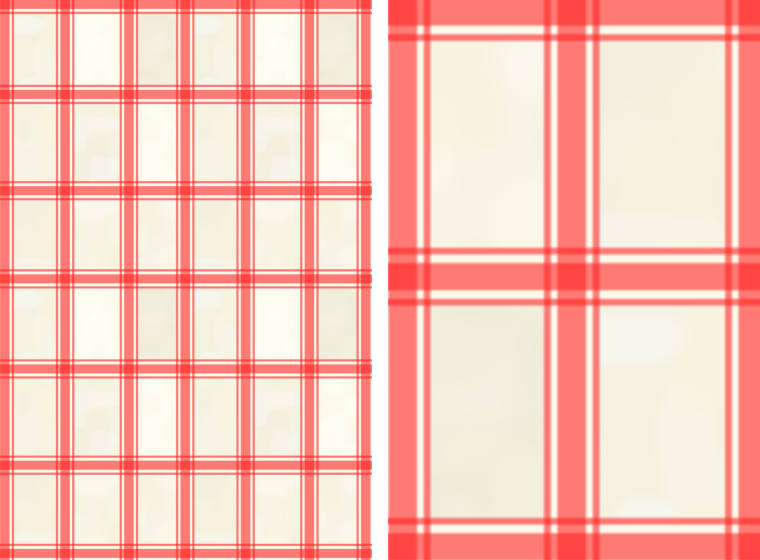
Left, the full canvas; right, a detail of the centre.
Give the GLSL for this pattern, as a WebGL 2 fragment shader.

```glsl
#version 300 es
precision highp float;
// Red windowpane check over softly mottled cream washes, repeating in a three by three block.

uniform vec2 u_resolution;
out vec4 fragColor;

// All lengths are fractions of the canvas height.
const vec2 PERIOD = vec2(0.3223, 0.4902);
const vec2 FIRST_BAR = vec2(0.0085, 0.0078);
const vec2 SECOND_BAR = vec2(0.1078, 0.1608);
const vec2 THIRD_BAR = vec2(0.2217, 0.3327);
const vec2 BAR_HALF = vec2(0.0085, 0.0081);
const vec2 LINE_OFFSET = vec2(0.0145, 0.0152);
const float LINE_HALF = 0.0020;

const vec3 INK = vec3(1.0, 0.13, 0.13);
const float INK_ALPHA = 0.59;
const vec3 CREAM_LIGHT = vec3(0.998, 0.992, 0.945);
const vec3 CREAM_DARK = vec3(0.937, 0.922, 0.850);
const vec3 CREAM_WARM = vec3(0.980, 0.950, 0.865);
const vec3 CREAM_COOL = vec3(0.973, 0.969, 0.945);

// Lightness of each pane, one row of panes per line, from the top.
const mat3 PANE_LIGHTNESS = mat3(
    0.45, 1.00, 0.08,
    0.40, 0.35, 0.92,
    0.32, 0.60, 0.58);

float hash(vec2 p) {
    return fract(sin(dot(p, vec2(127.1, 311.7))) * 43758.5453);
}

float noise(vec2 p) {
    vec2 i = floor(p);
    vec2 f = fract(p);
    f = f * f * (3.0 - 2.0 * f);
    float low = mix(hash(i), hash(i + vec2(1.0, 0.0)), f.x);
    float high = mix(hash(i + vec2(0.0, 1.0)), hash(i + vec2(1.0)), f.x);
    return mix(low, high, f.y);
}

// Soft-edged strip of a given half width around distance zero.
float strip(float dist, float halfWidth, float soft) {
    return 1.0 - smoothstep(halfWidth - soft, halfWidth + soft, abs(dist));
}

// Broad bar flanked by a thin line on each side.
float barWithLines(float dist, float barHalf, float lineOffset, float soft) {
    float bar = strip(dist, barHalf, soft);
    float line = strip(dist - lineOffset, LINE_HALF, soft);
    return max(bar, line);
}

// Distance to the nearest bar centre on each axis.
vec2 barDistance(vec2 q) {
    vec2 outer = min(q, PERIOD - q);
    vec2 inner = min(abs(q - SECOND_BAR), abs(q - THIRD_BAR));
    return min(outer, inner);
}

// Cream wash with blurred blotches that differ from pane to pane.
vec3 paneWash(vec2 q, vec2 pane) {
    vec2 seed = pane * 17.0 + 3.0;
    float blotch = noise(q * vec2(30.0, 22.0) + seed);
    float patches = smoothstep(0.35, 0.65, blotch) - 0.5;
    float lightness = PANE_LIGHTNESS[int(pane.y)][int(pane.x)];
    vec3 wash = mix(CREAM_DARK, CREAM_LIGHT, clamp(lightness + 0.20 * patches, 0.0, 1.0));
    // Warm and cool stains show mostly in the middling panes.
    float stain = 0.75 * (1.0 - abs(2.0 * lightness - 0.9));
    float warm = smoothstep(0.45, 0.75, noise(q * vec2(26.0, 18.0) + seed + 41.0));
    float cool = smoothstep(0.60, 0.80, noise(q * vec2(24.0, 28.0) + seed + 83.0));
    wash = mix(wash, CREAM_WARM, warm * stain);
    return mix(wash, CREAM_COOL, cool * stain);
}

void main() {
    // Measure from the top left and fold into one block.
    vec2 p = vec2(gl_FragCoord.x, u_resolution.y - gl_FragCoord.y) / u_resolution.y;
    vec2 q = mod(p - FIRST_BAR, PERIOD);
    vec2 pane = step(SECOND_BAR, q) + step(THIRD_BAR, q);
    vec2 dist = barDistance(q);
    float soft = max(0.0014, 0.7 / u_resolution.y);

    // Panes fade to plain cream beside the bars.
    vec2 inside = smoothstep(LINE_OFFSET - 0.003, LINE_OFFSET + 0.003, dist);
    vec3 gapColor = mix(CREAM_DARK, CREAM_LIGHT, 0.8);
    vec3 color = mix(gapColor, paneWash(q, pane), inside.x * inside.y);

    // Two layers of translucent ink darken where they cross.
    float vertical = barWithLines(dist.x, BAR_HALF.x, LINE_OFFSET.x, soft);
    float horizontal = barWithLines(dist.y, BAR_HALF.y, LINE_OFFSET.y, soft);
    color = mix(color, INK, INK_ALPHA * vertical);
    color = mix(color, INK, INK_ALPHA * horizontal);

    fragColor = vec4(color, 1.0);
}
```
